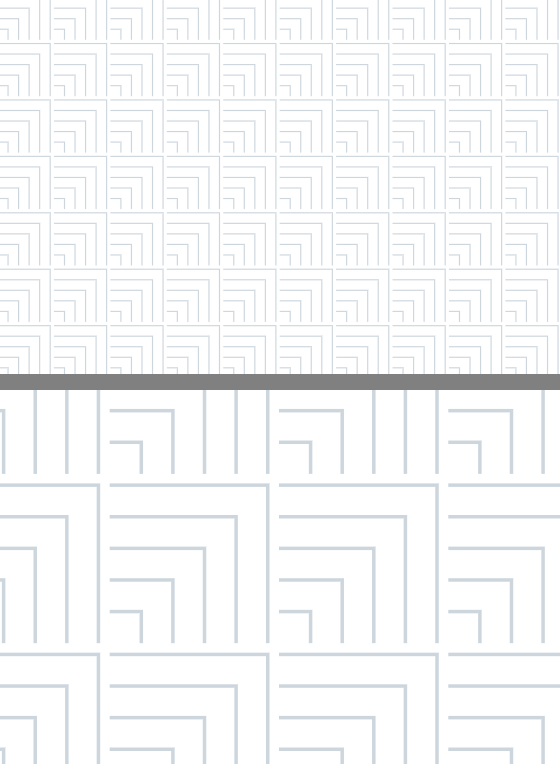
Top, the full canvas; bottom, a detail of the centre.
Reproduce this pattern procedurally as a Shadertoy shader.

```glsl
// Square grid of nested corner brackets in pale blue-grey on white.
// Each cell takes the larger of its two coordinates as a chevron distance,
// then draws evenly spaced thin lines with open ends at the left and bottom.

#define REPEATS 9.924               // cells across the canvas width
#define ORIGIN vec2(0.956, 0.923)   // shared bracket corner, in cells
#define RINGS 5.0                   // brackets per cell
#define SPACING 0.1867              // distance between brackets, in cells
#define LINE_WIDTH 0.0207           // in cells
#define WRAP_MARGIN 0.03            // moves the cell seam into the gap
#define PAPER vec3(1.0)
#define INK vec3(0.805, 0.84, 0.868)

// Box-filtered edge: 1 inside (negative distance), 0 outside
float coverage(float dist, float pixel) {
    return clamp(0.5 - dist / pixel, 0.0, 1.0);
}

// Coverage of a line centred on zero, also right when thinner than a pixel
float lineCoverage(float offset, float width, float pixel) {
    return coverage(offset - 0.5 * width, pixel)
         - coverage(offset + 0.5 * width, pixel);
}

float nestedBrackets(vec2 cell, float pixel) {
    float reach = max(cell.x, cell.y);
    float ring = clamp(round(reach / SPACING), 1.0, RINGS);
    float stroke = lineCoverage(reach - ring * SPACING, LINE_WIDTH, pixel);

    // Trim the open ends along the left and bottom sides
    float trim = coverage(-cell.x, pixel) * coverage(-cell.y, pixel);
    return stroke * trim;
}

void mainImage(out vec4 fragColor, in vec2 fragCoord) {
    float pixel = REPEATS / iResolution.x;
    vec2 grid = fragCoord * pixel - ORIGIN;
    vec2 cell = fract(grid + WRAP_MARGIN) - WRAP_MARGIN;

    float ink = nestedBrackets(cell, pixel);
    fragColor = vec4(mix(PAPER, INK, ink), 1.0);
}
```
